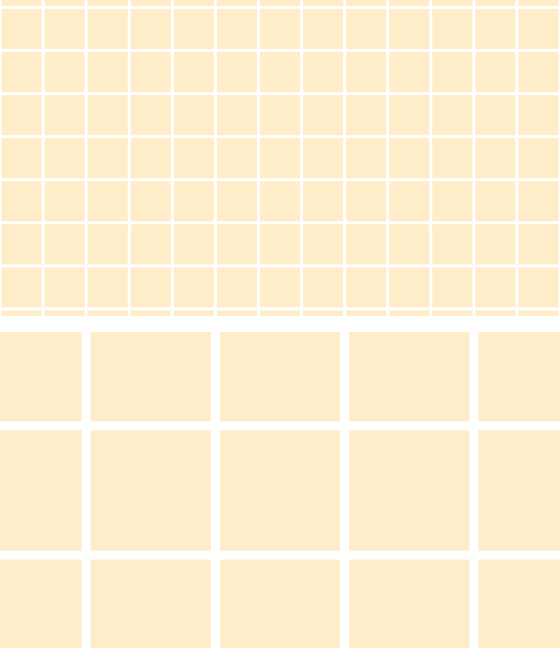
Top: the whole. Bottom: its middle third, enlarged.
A Shadertoy shader for this pattern:

```glsl
// Cream square tiles separated by an even grid of thin white lines.

#define TILES_ACROSS 13.0
#define ROW_OFFSET 0.164     // height of the lowest line, in tiles
#define LINE_WIDTH 0.069     // in tiles
#define TILE_COLOR vec3(1.0, 0.925, 0.79)
#define LINE_COLOR vec3(1.0, 1.0, 0.992)

// Distance to the nearest grid line on each axis, in tiles.
vec2 gridDistance(vec2 p) {
    return abs(fract(p + 0.5) - 0.5);
}

void mainImage(out vec4 fragColor, in vec2 fragCoord) {
    // Square cells, scaled by canvas width
    float pixel = TILES_ACROSS / iResolution.x;
    vec2 p = fragCoord * pixel - vec2(0.0, ROW_OFFSET);

    // Line coverage with a one-pixel soft edge
    vec2 edge = gridDistance(p) - 0.5 * LINE_WIDTH;
    vec2 coverage = clamp(0.5 - edge / pixel, 0.0, 1.0);
    float line = max(coverage.x, coverage.y);

    fragColor = vec4(mix(TILE_COLOR, LINE_COLOR, line), 1.0);
}
```
